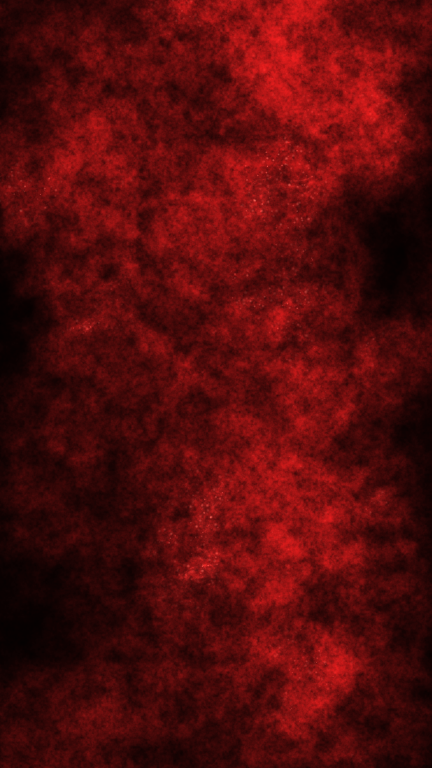
Give the GLSL for this texture, as a WebGL 2 fragment shader.

```glsl
#version 300 es
precision highp float;
// A worn, blood-red plaster wall lit unevenly, with dark edges and gritty wear.
// Soft pools of light set the broad tone; warped layered noise adds stains,
// scuffs and grain, and cellular noise scatters small pale glints.

uniform vec2 u_resolution;
out vec4 outColor;

const float BASE_TONE = 0.42;       // average light on the wall
const float STAIN_SCALE = 9.0;      // features per canvas height
const float MOTTLE_SCALE = 42.0;
const float GRAIN_SCALE = 330.0;
const float GLINT_SCALE = 190.0;
const float STAIN_DEPTH = 1.7;
const float MOTTLE_DEPTH = 1.4;
const float GRAIN_DEPTH = 0.75;
const float SMEAR_DEPTH = 0.5;
const float SCUFF_GAIN = 0.30;
const float GLINT_GAIN = 0.55;
const float WARP = 0.09;
const float GREEN_BLUE = 0.125;     // share of red left in the other channels
const vec3 SCUFF_TINT = vec3(0.55, 0.20, 0.18);
const vec3 GLINT_TINT = vec3(0.60, 0.42, 0.36);

// Pools of light and shade: centre, radius, strength
const int POOL_COUNT = 9;
const vec4 POOLS[POOL_COUNT] = vec4[POOL_COUNT](
    vec4(0.36, 0.89, 0.13, 0.27), vec4(0.25, 0.70, 0.13, 0.15),
    vec4(0.43, 0.40, 0.11, 0.25), vec4(0.35, 0.23, 0.08, 0.22),
    vec4(0.47, 0.13, 0.07, 0.18), vec4(0.50, 0.67, 0.08, -0.42),
    vec4(0.03, 0.20, 0.11, -0.32), vec4(0.15, 0.36, 0.12, -0.18),
    vec4(0.20, 0.06, 0.13, -0.20));

float hash(vec2 p) {
    vec3 q = fract(vec3(p.xyx) * 0.1031);
    q += dot(q, q.yzx + 33.33);
    return fract((q.x + q.y) * q.z);
}

float valueNoise(vec2 p) {
    vec2 cell = floor(p), f = fract(p);
    f = f * f * (3.0 - 2.0 * f);
    float low = mix(hash(cell), hash(cell + vec2(1, 0)), f.x);
    float high = mix(hash(cell + vec2(0, 1)), hash(cell + vec2(1, 1)), f.x);
    return mix(low, high, f.y);
}

// Layered noise, centred on zero
float layers(vec2 p, int octaves) {
    const mat2 TURN = mat2(1.62, 1.22, -1.22, 1.62);
    float sum = 0.0, amplitude = 0.5;
    for (int i = 0; i < octaves; i++) {
        sum += amplitude * (valueNoise(p) - 0.5);
        p = TURN * p + 17.3;
        amplitude *= 0.55;
    }
    return sum;
}

// Cellular noise: one speck of random size and brightness per cell
float glints(vec2 p) {
    vec2 cell = floor(p);
    float sum = 0.0;
    for (int y = -1; y <= 1; y++) {
        for (int x = -1; x <= 1; x++) {
            vec2 c = cell + vec2(x, y);
            vec2 centre = c + vec2(hash(c + 3.7), hash(c + 71.9));
            float size = mix(0.25, 0.6, hash(c + 23.1));
            float shine = pow(hash(c + 47.5), 4.0);
            sum += shine * (1.0 - smoothstep(0.0, size, length(p - centre)));
        }
    }
    return sum;
}

float lightPools(vec2 p) {
    float light = BASE_TONE;
    for (int i = 0; i < POOL_COUNT; i++) {
        vec2 d = (p - POOLS[i].xy) / POOLS[i].z;
        light += POOLS[i].w * exp(-dot(d, d));
    }
    return light;
}

float sideShade(float x, float width) {
    float left = smoothstep(-0.06, 0.14, x);
    float right = 1.0 - smoothstep(width - 0.12, width + 0.05, x);
    return left * mix(0.12, 1.0, right);
}

void main() {
    vec2 p = gl_FragCoord.xy / u_resolution.y;
    float width = u_resolution.x / u_resolution.y;

    // Broad light with ragged borders
    vec2 drift = vec2(layers(p * 7.0 + 5.0, 4), layers(p * 7.0 + 40.0, 4));
    vec2 q = p + WARP * 2.0 * drift;
    float light = max(lightPools(q) * sideShade(q.x, width), 0.025);

    // Stains, mottling, sideways smears and fine grain
    float stain = layers(q * STAIN_SCALE * vec2(0.8, 1.15) + 11.0, 5);
    float mottle = layers((p + 0.3 * WARP * drift) * MOTTLE_SCALE + 60.0, 4);
    float smear = layers(q * vec2(6.0, 30.0) + 90.0, 4);
    float grain = layers(p * GRAIN_SCALE, 2) + layers(p * GRAIN_SCALE * 0.45 + 9.0, 2);
    float wear = (1.0 + STAIN_DEPTH * stain) * (1.0 + MOTTLE_DEPTH * mottle);
    wear *= 1.0 + SMEAR_DEPTH * smear * (1.5 - p.y);
    float tone = tanh(max(light * wear * (1.0 + GRAIN_DEPTH * grain), 0.0));

    // Pale slanting scuffs and glints, gathered where the wall is bright
    vec2 slant = mat2(0.88, -0.47, 0.47, 0.88) * q;
    float ridge = 1.0 - abs(4.0 * layers(slant * vec2(9.0, 20.0) + 31.0, 4));
    float patches = smoothstep(-0.02, 0.2, layers(p * 8.0 + 77.0, 3));
    float lit = smoothstep(0.18, 0.65, light * wear);
    float scuff = pow(max(ridge, 0.0), 7.0) * patches * lit * (0.6 + 2.0 * max(grain, 0.0));
    float glint = glints(p * GLINT_SCALE) * lit * (0.2 + 0.8 * patches);

    vec3 colour = tone * vec3(1.0, GREEN_BLUE, GREEN_BLUE);
    colour += SCUFF_GAIN * scuff * SCUFF_TINT + GLINT_GAIN * glint * GLINT_TINT;
    outColor = vec4(clamp(colour, 0.0, 1.0), 1.0);
}
```
